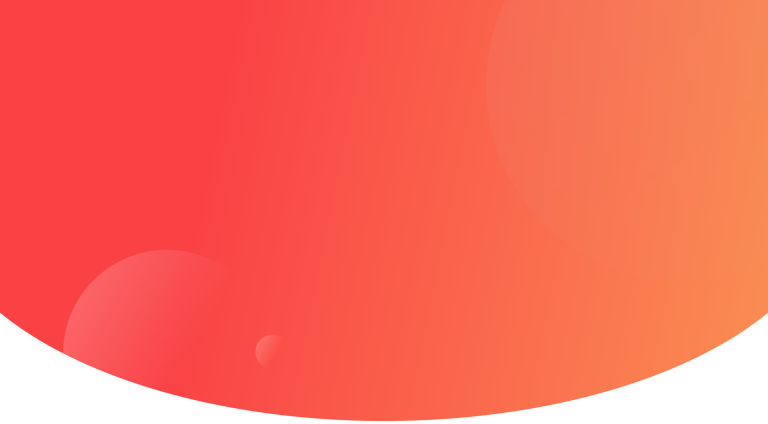
Give the GLSL for this background, as a Shadertoy shader.

```glsl
// Antialiased coverage of a signed distance, about one pixel wide
float coverage(float dist) {
    float pixel = 1.0 / iResolution.y;
    return 1.0 - smoothstep(-0.7 * pixel, 0.7 * pixel, dist);
}

// Disc whose opacity fades to nothing along a diagonal
float fadingDisc(vec2 p, vec2 center, float radius) {
    vec2 q = (p - center) / radius;
    float along = dot(q, vec2(0.88, -0.475));
    float fade = clamp((0.2 - along) / 1.2, 0.0, 1.0);
    return fade * coverage((length(q) - 1.0) * radius);
}

// Approximate signed distance to an axis-aligned ellipse
float ellipseDistance(vec2 p, vec2 radii) {
    float k = length(p / radii);
    return k * (k - 1.0) / max(length(p / (radii * radii)), 0.001);
}

void mainImage(out vec4 fragColor, in vec2 fragCoord) {
    // Height is one unit, width follows the aspect of the canvas
    vec2 p = fragCoord / iResolution.y;
    p.x *= 1.8156 * iResolution.y / iResolution.x;

    // Slightly tilted red to orange gradient
    float ramp = clamp((p.x + 0.2 * (1.0 - p.y) - 0.567) / 1.395, 0.0, 1.0);
    vec3 color = mix(vec3(0.98, 0.258, 0.272), vec3(0.98, 0.55, 0.325), ramp);

    // Large pale disc, strongest at its upper left
    vec2 q = (p - vec2(1.608, 0.799)) / 0.459;
    float veil = mix(0.03, 0.13, smoothstep(-0.9, 0.9, dot(q, vec2(-0.5, 0.8))));
    color = mix(color, vec3(0.88, 0.62, 0.58), veil * coverage((length(q) - 1.0) * 0.459));

    // Two small fading discs at the lower left
    color = mix(color, vec3(1.0), 0.18 * fadingDisc(p, vec2(0.395, 0.165), 0.246));
    color = mix(color, vec3(1.0), 0.20 * fadingDisc(p, vec2(0.645, 0.170), 0.041));

    // White below the curved lower edge
    vec2 fromCenter = p - vec2(0.908, 0.541);
    fromCenter.y = min(fromCenter.y, 0.0);
    float panel = coverage(ellipseDistance(fromCenter, vec2(1.064, 0.534)));
    fragColor = vec4(mix(vec3(1.0), color, panel), 1.0);
}
```
